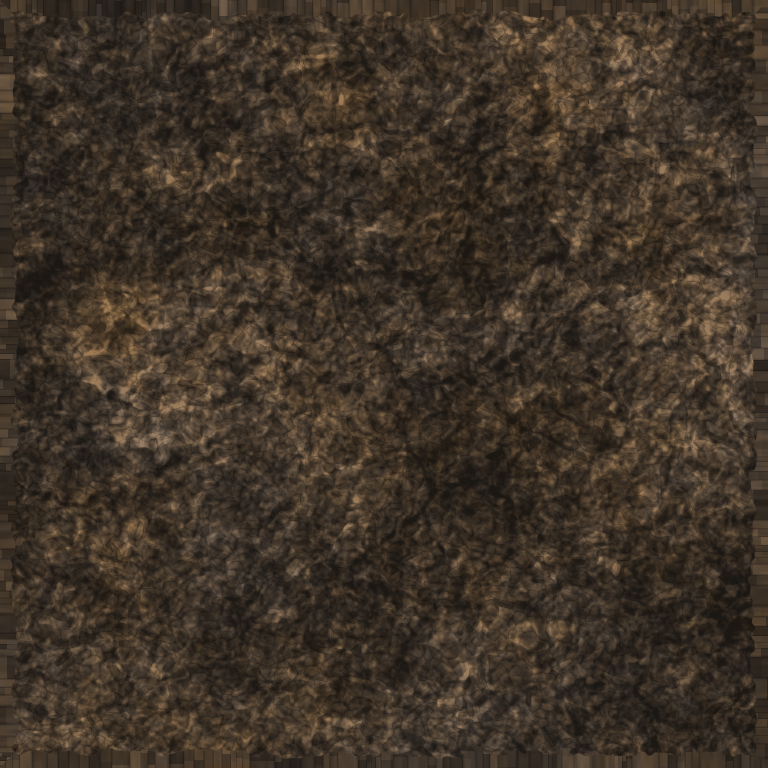
Reproduce this texture procedurally as a WebGL 1 fragment shader.

```glsl
precision highp float;
// Dark forest-floor litter: gritty brown flakes, roots and stones inside a streaked rim.
uniform vec2 u_resolution;

float hash(vec2 p) {
  vec3 h = fract(p.xyx * 0.1031);
  h += dot(h, h.yzx + 33.33);
  return fract((h.x + h.y) * h.z);
}

// Value noise in -1..1
float noise(vec2 p) {
  vec2 i = floor(p), f = fract(p);
  f = f * f * (3.0 - 2.0 * f);
  float low = mix(hash(i), hash(i + vec2(1, 0)), f.x);
  float high = mix(hash(i + vec2(0, 1)), hash(i + 1.0), f.x);
  return 2.0 * mix(low, high, f.y) - 1.0;
}

float fbm(vec2 p) {
  float sum = 0.0, amp = 1.0;
  for (int i = 0; i < 4; i++) {
    sum += amp * noise(p);
    p = mat2(1.6, 1.2, -1.2, 1.6) * p + 17.3;
    amp *= 0.62;
  }
  return sum;
}

// Irregular cells: x = gap to the nearest border, y = random value of the cell
vec2 cells(vec2 p) {
  vec2 base = floor(p);
  float nearest = 9.0, second = 9.0, id = 0.0;
  for (int y = -1; y <= 1; y++) {
    for (int x = -1; x <= 1; x++) {
      vec2 c = base + vec2(x, y);
      float d = length(c + vec2(hash(c), hash(c + 71.7)) - p);
      if (d < nearest) {
        second = nearest;
        nearest = d;
        id = hash(c + 31.1);
      } else {
        second = min(second, d);
      }
    }
  }
  return vec2(second - nearest, id);
}

// Short fibres that lean one way or the other from place to place
float fibres(vec2 p) {
  vec2 r = mat2(0.8, 0.6, -0.6, 0.8) * p;
  float lean = smoothstep(-0.25, 0.25, noise(p * 14.0 + 7.0));
  return mix(noise(r * vec2(80, 170)), noise(r.yx * vec2(75, 160) + 40.0), lean);
}

// Tone of the litter: 0 is average, about -2 darkest and 2 lightest
float litterTone(vec2 p) {
  vec2 fold = vec2(fbm(p * 9.0 + 3.0), fbm(p * 9.0 + 41.0));
  vec2 ruffle = vec2(noise(p * 75.0 + 9.0), noise(p * 75.0 + 63.0));
  vec2 q = p + 0.007 * fold + 0.0035 * ruffle;

  float patches = fbm(q * vec2(4.6, 5.6) + 12.0);
  float tone = 0.2 + 0.72 * patches + 0.6 * fbm(q * 40.0);

  // Grit and fibres
  tone += 0.6 * fibres(q) + 0.5 * noise(p * 115.0 + 21.0) + 0.6 * noise(p * 205.0 + 4.0);

  // Small flakes with dark gaps
  vec2 flake = cells(q * vec2(76.0, 92.0));
  tone += 0.9 * (flake.y - 0.5) - 0.5 * (1.0 - smoothstep(0.0, 0.3, flake.x));

  // Relief lit from the upper left
  vec2 lit = vec2(-0.13, 0.16);
  tone += 0.65 * (fbm(q * 66.0 - lit) - fbm(q * 66.0 + lit));

  // Scattered pale stones and bark pieces
  vec2 stone = cells(q * vec2(25.0, 31.0) + 5.0);
  float pale = smoothstep(0.74, 0.9, stone.y) * smoothstep(0.04, 0.22, stone.x);
  tone += 0.8 * pale * smoothstep(-0.5, 0.4, patches);

  // Branching dark roots and a few light twigs
  float rootArea = smoothstep(-0.15, 0.4, noise(p * 5.0 + 80.0));
  float root = 1.0 - smoothstep(0.02, 0.12, cells(q * 11.0 + 20.0).x);
  tone -= 0.85 * root * rootArea;
  float twig = 1.0 - smoothstep(0.02, 0.1, abs(noise(q * vec2(17.0, 11.0) + 95.0)));
  return tone + 0.6 * twig * smoothstep(0.1, 0.6, noise(p * 9.0 + 33.0));
}

// Tone of the rim: streaks of uneven width running across each side
float rimTone(vec2 p, vec2 toSide) {
  bool upright = toSide.x < toSide.y;
  float along = upright ? p.y : p.x;
  float depth = min(toSide.x, toSide.y);
  float side = upright ? step(0.5, p.x) : 2.0 + step(0.5, p.y);
  float t = along * 75.0 + 1.3 * noise(vec2(along * 34.0, side * 9.0));
  float bar = floor(t);
  float piece = floor(depth * 45.0 + hash(vec2(bar, side + 7.0)));
  float tone = 1.5 * (hash(vec2(bar, side * 11.0 + piece)) - 0.4);
  tone += 1.3 * (hash(vec2(floor(t / 5.0), side + 40.0)) - 0.5);
  float seam = min(fract(t), 1.0 - fract(t));
  tone -= 0.6 * (1.0 - smoothstep(0.02, 0.16, seam));
  return tone + 0.3 * noise(vec2(along * 190.0, depth * 40.0 + side));
}

void main() {
  vec2 p = gl_FragCoord.xy / u_resolution;
  vec2 toSide = min(p, 1.0 - p);
  float depth = min(toSide.x, toSide.y);

  // Ragged boundary between litter and rim
  float inset = 0.018 + 0.006 * noise(p * 42.0) + 0.004 * noise(p * 110.0);
  float inside = smoothstep(inset - 0.001, inset + 0.002, depth);
  float tone = clamp(mix(rimTone(p, toSide), litterTone(p), inside), -2.1, 2.5);

  // Grey earth to ochre, warmer where lighter
  float warmth = 0.42 + 0.28 * fbm(p * 7.0 + 60.0) + 0.25 * noise(p * 70.0) + 0.1 * tone;
  vec3 hue = mix(vec3(1.14, 0.98, 0.84), vec3(1.25, 0.965, 0.65), clamp(warmth, 0.0, 1.0));
  gl_FragColor = vec4(hue * 0.198 * exp(0.37 * tone), 1.0);
}
```
